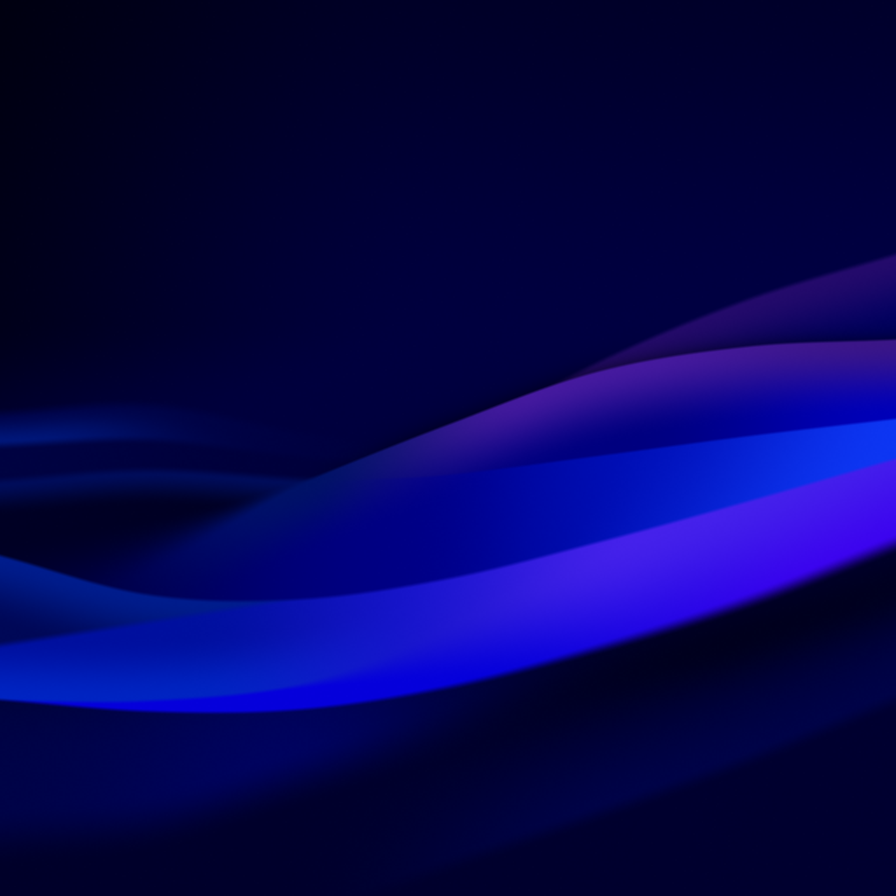
Give the GLSL for this background, as a Shadertoy shader.

```glsl
// Silky blue and violet ribbons sweeping across a midnight-blue field.
// Each ribbon edge is a smooth spline in x; ribbons are laid back to front,
// each shaded by the depth below its edge, with soft or crisp borders.

#define CRISP 0.0022
#define NIGHT vec3(0.0, 0.0, 0.17)
#define DUSK vec3(0.0, 0.0, 0.25)
#define NAVY vec3(0.0, 0.0, 0.50)
#define ROYAL vec3(0.0, 0.06, 0.72)
#define AZURE vec3(0.05, 0.21, 0.95)
#define VIOLET vec3(0.27, 0.10, 0.62)
#define INDIGO vec3(0.27, 0.13, 0.92)
#define ELECTRIC vec3(0.02, 0.0, 0.86)
#define GRAIN 0.004

float hash(vec2 p) {
    return fract(sin(dot(p, vec2(12.9898, 78.233))) * 43758.5453);
}

// Catmull-Rom curve through seven evenly spaced heights
float curve(float x, vec4 a, vec3 b) {
    float h[7] = float[7](a.x, a.y, a.z, a.w, b.x, b.y, b.z);
    float s = clamp(x, 0.0, 0.9999) * 6.0;
    int i = int(s);
    float t = fract(s);
    float p1 = h[i], p2 = h[i + 1];
    float p0 = i > 0 ? h[i - 1] : 2.0 * p1 - p2;
    float p3 = i < 5 ? h[i + 2] : 2.0 * p2 - p1;
    return p1 + 0.5 * t * (p2 - p0 + t * (2.0 * p0 - 5.0 * p1 + 4.0 * p2 - p3
           + t * (3.0 * (p1 - p2) + p3 - p0)));
}

// Coverage of the area below an edge
float below(float depth, float soft) {
    float w = max(soft, 1.0 / iResolution.y);
    return smoothstep(-w, w, depth);
}

vec3 backdrop(vec2 p) {
    float lift = smoothstep(1.1, 0.6, p.y);
    vec3 col = mix(NIGHT * 0.85, DUSK, lift);
    float leftShade = smoothstep(-0.25, 0.5, p.x + 0.25 * smoothstep(0.65, 0.5, p.y));
    return col * mix(0.25, 1.0, leftShade) * (0.9 + 0.18 * p.x);
}

// Faint pair of folds at the left
vec3 leftFolds(vec3 col, vec2 p) {
    float fade = smoothstep(0.48, 0.05, p.x);
    float top = curve(p.x, vec4(0.539, 0.548, 0.517, 0.490), vec3(0.46, 0.43, 0.40));
    float lip = curve(p.x, vec4(0.503, 0.509, 0.490, 0.475), vec3(0.45, 0.42, 0.39));
    float inner = curve(p.x, vec4(0.4635, 0.475, 0.465, 0.455), vec3(0.44, 0.41, 0.38));
    float d = top - p.y;
    vec3 sheen = mix(vec3(0.0, 0.015, 0.29), vec3(0.0, 0.09, 0.48),
                     smoothstep(0.0, 0.035, d) * smoothstep(0.3, 0.0, p.x));
    col = mix(col, sheen, below(d, 0.007) * fade);
    col = mix(col, vec3(0.0, 0.0, 0.23), below(lip - p.y, 0.006) * 0.9);
    d = inner - p.y;
    sheen = mix(vec3(0.0, 0.05, 0.36), vec3(0.0, 0.0, 0.14), smoothstep(0.0, 0.04, d));
    return mix(col, sheen, below(d, 0.006));
}

// Violet crests and the blue sheet beneath them
vec3 upperRibbons(vec3 col, vec2 p) {
    float far = curve(p.x, vec4(0.20, 0.32, 0.42, 0.505), vec3(0.595, 0.665, 0.716)) - p.y;
    vec3 tint = mix(vec3(0.14, 0.04, 0.42), vec3(0.0, 0.0, 0.38), smoothstep(0.0, 0.085, far));
    col = mix(col, tint, below(far, 0.004) * smoothstep(0.52, 0.68, p.x));

    float crest = curve(p.x, vec4(0.352, 0.391, 0.460, 0.526), vec3(0.585, 0.613, 0.621)) - p.y;
    float shadow = 0.4 * exp(-max(-crest, 0.0) / 0.010) * smoothstep(0.3, 0.5, p.x);
    col *= 1.0 - shadow;
    vec3 rim = mix(vec3(0.0, 0.07, 0.40), VIOLET, smoothstep(0.34, 0.60, p.x));
    rim *= 1.0 - 0.15 * smoothstep(0.7, 1.0, p.x);
    vec3 body = NAVY * mix(0.45, 1.0, smoothstep(0.0, 0.42, p.x));
    body.b += 0.22 * smoothstep(0.7, 1.0, p.x);
    tint = mix(rim, body, smoothstep(0.0, 0.085, crest));
    tint = mix(body, tint, smoothstep(0.1, 0.34, p.x));
    col = mix(col, tint, below(crest, mix(0.045, CRISP, smoothstep(0.05, 0.38, p.x))));

    float sheet = curve(p.x, vec4(0.36, 0.42, 0.458, 0.470), vec3(0.491, 0.513, 0.5325)) - p.y;
    tint = mix(NAVY * 1.12, ROYAL, smoothstep(0.45, 0.74, p.x));
    tint = mix(tint, AZURE, smoothstep(0.68, 1.02, p.x + 0.6 * max(sheet, 0.0)));
    return mix(col, tint, below(sheet, CRISP) * smoothstep(0.35, 0.6, p.x));
}

// Brightest ribbon, with a left inner band and an electric underside
vec3 brightRibbon(vec3 col, vec2 p) {
    float top = curve(p.x, vec4(0.380, 0.336, 0.331, 0.354), vec3(0.3945, 0.440, 0.488)) - p.y;
    float band = curve(p.x, vec4(0.280, 0.306, 0.334, 0.37), vec3(0.42, 0.47, 0.52)) - p.y;
    float fold = curve(p.x, vec4(0.219, 0.219, 0.236, 0.284), vec3(0.342, 0.4075, 0.479)) - p.y;
    vec3 tint = mix(vec3(0.0, 0.11, 0.55), vec3(0.0, 0.03, 0.34), smoothstep(0.0, 0.08, top));
    vec3 glow = mix(vec3(0.0, 0.06, 0.62), vec3(0.0, 0.14, 0.76), smoothstep(-0.07, 0.0, fold));
    glow = mix(glow, vec3(0.09, 0.08, 0.80), smoothstep(0.2, 0.5, p.x));
    glow = mix(glow, INDIGO, smoothstep(0.42, 0.72, p.x));
    tint = mix(tint, glow, below(band, 0.005));
    vec3 under = mix(ELECTRIC, vec3(0.23, 0.0, 0.94), smoothstep(0.55, 0.95, p.x));
    float foldSoft = mix(0.003, 0.075, smoothstep(0.3, 0.75, p.x));
    tint = mix(tint, under, below(fold - foldSoft * 0.4, foldSoft));
    return mix(col, tint, below(top, 0.003));
}

// Dim floor below the ribbons: left glow, dark valley, right band
vec3 lowerFloor(vec3 col, vec2 p) {
    float edge = curve(p.x, vec4(0.219, 0.206, 0.208, 0.233), vec3(0.276, 0.328, 0.393)) - p.y;
    float valley = curve(p.x, vec4(0.065, 0.082, 0.1315, 0.182), vec3(0.238, 0.284, 0.336)) - p.y;
    float last = curve(p.x, vec4(-0.20, -0.11, -0.03, 0.034), vec3(0.091, 0.151, 0.219)) - p.y;
    vec3 ground = NIGHT * mix(0.95, 1.1, p.x);
    float haze = below(-valley, 0.035) * smoothstep(0.82, 0.3, p.x);
    float hazeBlue = 0.27 + 0.11 * exp(-pow((p.x - 0.34) / 0.22, 2.0)) - 0.05 * exp(-edge / 0.03) * (1.0 - p.x);
    ground = mix(ground, vec3(0.0, 0.01, hazeBlue), haze);
    ground *= 1.0 - 0.45 * exp(-pow(valley / 0.045, 2.0)) * smoothstep(0.35, 0.85, p.x);
    float band = below(-last, 0.012) * exp(-pow(min(last, 0.0) / 0.085, 2.0));
    ground = mix(ground, vec3(0.0, 0.01, 0.28), band * smoothstep(0.3, 0.7, p.x));
    return mix(col, ground, below(edge, mix(0.003, 0.012, smoothstep(0.3, 1.0, p.x))));
}

void mainImage(out vec4 fragColor, in vec2 fragCoord) {
    vec2 p = fragCoord / iResolution.xy;
    vec3 col = leftFolds(backdrop(p), p);
    col = upperRibbons(col, p);
    col = brightRibbon(col, p);
    col = lowerFloor(col, p);
    col += GRAIN * (hash(floor(p * 512.0)) - 0.5);
    fragColor = vec4(clamp(col, 0.0, 1.0), 1.0);
}
```
